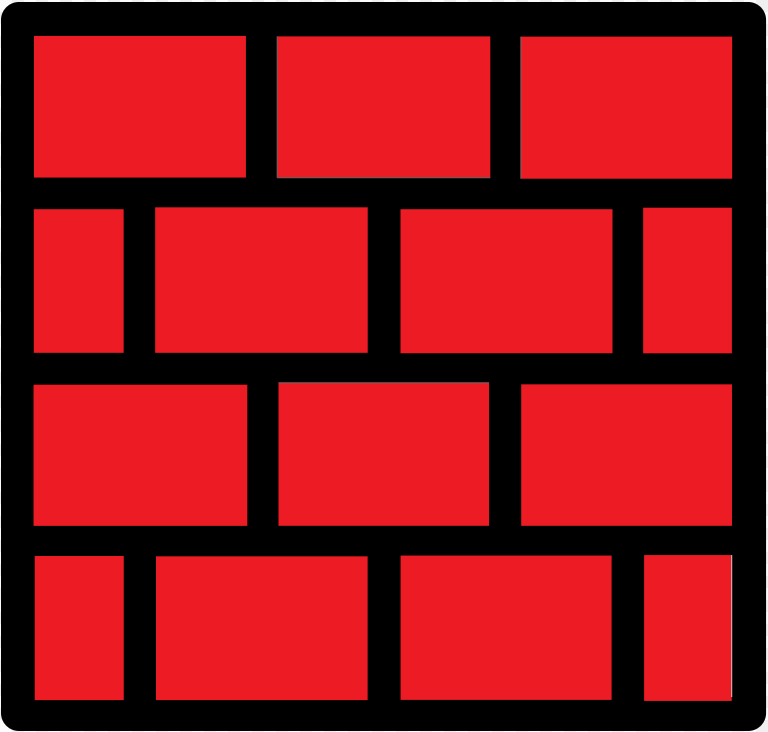
Write a Shadertoy shader that draws this pattern.

```glsl
// Running-bond brick wall: four rows of flat red bricks in thick black mortar on a
// rounded panel. Each point finds its row and column, then that brick's clipped,
// slightly uneven rectangle is filled by exact box coverage, with a few pale slivers.

const vec3 BRICK = vec3(0.93, 0.11, 0.14);
const vec3 MORTAR = vec3(0.0);
const vec3 PAPER = vec3(0.99);
const vec3 SLIVER_GREY = vec3(0.42);
const vec3 SLIVER_PALE = vec3(0.85);

// Lengths are fractions of the canvas width, with y pointing down
const vec2 PITCH = vec2(0.3173, 0.2262);
const vec2 WALL_CENTRE = vec2(0.5, 0.4788);
const vec2 WALL_SIDES = vec2(0.0443, 0.9535);
const float ROWS = 4.0;
const float BRICK_HALF_WIDTH = 0.138;
const float SLIVER = 0.0006;
const float UNEVEN = 0.0028;

vec4 hash4(vec2 id) {
    vec4 h = fract(id.xyxy * vec4(0.1031, 0.1130, 0.0973, 0.1099) + 0.37);
    h += dot(h, h.wzxy + 33.33);
    return fract((h.xxyz + h.yzzw) * h.zywx);
}

// Signed distance to a rounded box
float roundedBox(vec2 p, vec2 halfSize, float radius) {
    vec2 q = abs(p) - halfSize + radius;
    return length(max(q, 0.0)) + min(max(q.x, q.y), 0.0) - radius;
}

// Share of a square pixel covered by the rectangle from lo to hi
float boxCoverage(vec2 p, vec2 lo, vec2 hi, float px) {
    vec2 overlap = min(p + 0.5 * px, hi) - max(p - 0.5 * px, lo);
    vec2 c = clamp(overlap / px, 0.0, 1.0);
    return c.x * c.y;
}

// Row and column of the brick nearest to p; odd rows shift by half a brick
vec2 brickCell(vec2 p, out float middleCol) {
    vec2 g = (p - WALL_CENTRE) / PITCH;
    float row = clamp(floor(g.y + 0.5 * ROWS), 0.0, ROWS - 1.0);
    middleCol = 1.0 + 0.5 * mod(row, 2.0);
    float col = clamp(floor(g.x + middleCol + 0.5), 0.0, 2.0 * middleCol);
    return vec2(col, row);
}

// Brick corners, clipped at the wall sides and nudged per brick
vec4 brickRect(vec2 cell, float middleCol) {
    vec2 middle = vec2(middleCol, 0.5 * (ROWS - 1.0));
    vec2 centre = WALL_CENTRE + (cell - middle) * PITCH;
    vec2 halfSize = vec2(BRICK_HALF_WIDTH, mix(0.0922, 0.0945, mod(cell.y, 2.0)));
    vec4 rect = vec4(centre - halfSize, centre + halfSize);
    rect.xz = clamp(rect.xz, WALL_SIDES.x, WALL_SIDES.y);
    return rect + (hash4(cell) - 0.5) * UNEVEN;
}

// Thin strips where the fill stops short: x is the grey share, y the pale share
vec2 slivers(vec2 p, vec2 cell, vec4 rect, float px) {
    float grey = 0.0;
    float pale = 0.0;
    bool fullRow = mod(cell.y, 2.0) < 0.5;
    if (fullRow && cell.x == 1.0) {
        // Edge of the middle brick that faces the wall centre
        float y = cell.y < 1.0 ? rect.w : rect.y;
        grey = boxCoverage(p, vec2(rect.x, y - SLIVER), vec2(rect.z, y + SLIVER), px);
    }
    if (cell.y == 0.0 && cell.x > 0.0) {
        float side = boxCoverage(p, rect.xy - vec2(SLIVER, 0.0),
                                 vec2(rect.x + SLIVER, rect.w), px);
        grey = max(grey, side);
    }
    if (cell == vec2(3.0, ROWS - 1.0)) {
        pale = boxCoverage(p, vec2(rect.z - SLIVER, rect.y),
                           rect.zw + vec2(SLIVER, -0.005), px);
    }
    return vec2(grey, pale);
}

// Faint checks on the paper around the panel
vec3 paper(vec2 p) {
    vec2 tile = floor(p * 64.0);
    return PAPER - 0.05 * mod(tile.x + tile.y, 2.0);
}

void mainImage(out vec4 fragColor, in vec2 fragCoord) {
    float px = 1.0 / iResolution.x;
    vec2 p = vec2(fragCoord.x, iResolution.y - fragCoord.y) * px;

    // Mortar panel
    float panel = roundedBox(p - vec2(0.4994, 0.4772), vec2(0.4981, 0.4746), 0.0234);
    vec3 color = mix(paper(p), MORTAR, clamp(0.5 - panel / px, 0.0, 1.0));

    // Bricks
    float middleCol;
    vec2 cell = brickCell(p, middleCol);
    vec4 rect = brickRect(cell, middleCol);
    color = mix(color, BRICK, boxCoverage(p, rect.xy, rect.zw, px));

    // Edge wear
    vec2 wear = slivers(p, cell, rect, px);
    color = mix(color, SLIVER_GREY, wear.x);
    color = mix(color, SLIVER_PALE, wear.y);

    fragColor = vec4(color, 1.0);
}
```
